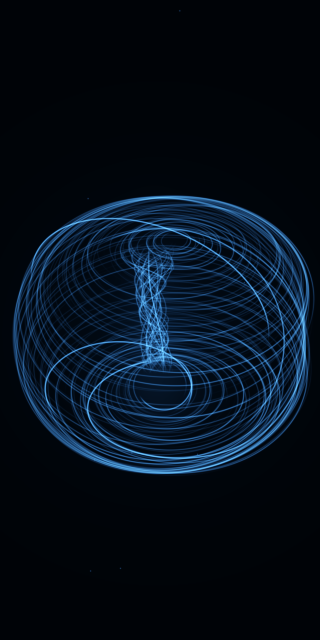
Reproduce this background procedurally as a Shadertoy shader.

```glsl
// A luminous globe of fine blue orbits wound around a twisted core, on near-black.
// Orbits are drifting ellipses strung from pole to pole; core threads are sine
// curves; light is summed and then mapped to blue by an exponential response.

const float TAU = 6.2831853;
const vec2 GLOBE_CENTER = vec2(0.495, 0.958);   // canvas width is 1, height is 2
const vec2 GLOBE_RADIUS = vec2(0.455, 0.423);
const vec2 TOP_POLE = vec2(0.047, 0.292);       // relative to the globe center
const vec2 LOW_POLE = vec2(0.005, -0.163);
const vec2 TOP_RING = vec2(0.034, 0.026);
const vec2 LOW_RING = vec2(0.080, 0.078);
const int ORBIT_COUNT = 116;
const int THREAD_COUNT = 26;
const float LINE_WIDTH = 0.0022;
const float ORBIT_LIGHT = 0.36;
const float THREAD_LIGHT = 0.36;
const vec3 LIGHT_RESPONSE = vec3(0.35, 0.85, 1.5);
const vec3 NIGHT = vec3(0.001, 0.013, 0.028);
const vec3 HALO = vec3(0.002, 0.026, 0.052);

float hash(float n) {
    n = fract(n * 0.1031);
    n *= n + 33.33;
    return fract(n * (n + n));
}

// Soft line whose total light stays constant when it is thinner than a pixel
float line(float d, float pixel) {
    float w = max(LINE_WIDTH, 0.6 * pixel);
    return exp(-d * d / (w * w)) * LINE_WIDTH / w;
}

vec2 rotate(vec2 p, float angle) {
    float c = cos(angle), s = sin(angle);
    return vec2(c * p.x + s * p.y, c * p.y - s * p.x);
}

// Approximate distance to an ellipse, q being the point divided by its radii
float ellipseDistance(vec2 q, vec2 radii, float scale) {
    float len = length(q);
    return (len - scale) * len / max(length(q / radii), 1e-4);
}

// Part of an ellipse, fading out at both ends
float arc(vec2 p, vec2 center, vec2 radii, float tilt, float middle, float halfSpan, float pixel) {
    vec2 q = rotate(p - center, tilt) / radii;
    float turn = abs(mod(atan(q.y, q.x) - middle + 0.5 * TAU, TAU) - 0.5 * TAU);
    float fade = 1.0 - smoothstep(halfSpan - 0.5, halfSpan, turn);
    return fade * line(ellipseDistance(q, radii, 1.0), pixel);
}

// Spiral orbits from the low pole (-1) over the equator (0) to the top pole (1)
float orbits(vec2 p, float pixel) {
    float light = 0.0;
    for (int i = 0; i < ORBIT_COUNT; i++) {
        float id = float(i) + 1.0;
        float latitude = 2.0 * (id - hash(id * 3.7)) / float(ORBIT_COUNT) - 1.0;
        float lift = abs(latitude);
        bool upper = latitude > 0.0;
        vec2 pole = upper ? TOP_POLE : LOW_POLE;
        vec2 ring = upper ? TOP_RING : LOW_RING;
        float bulge = sin(0.5 * TAU * lift);

        vec2 center = pole * lift + bulge * vec2(0.035, upper ? 0.065 : -0.104);
        center.x += 0.07 * bulge * (hash(id + 40.0) - 0.5);
        vec2 grow = vec2(sin(0.25 * TAU * (1.0 - lift)), pow(1.0 - lift, 1.2));
        vec2 radii = mix(ring, GLOBE_RADIUS, grow);
        vec2 q = rotate(p - center, 0.22 * (hash(id + 80.0) - 0.5)) / radii;

        float turn = fract(atan(q.y, q.x) / TAU - hash(id + 120.0));
        float drift = mix(0.03, 0.35, lift) * (hash(id + 160.0) - 0.3);
        float fade = smoothstep(0.0, 0.2, turn) * (1.0 - smoothstep(0.65, 1.0, turn));
        float strength = hash(id + 200.0);
        strength = 0.18 + 0.82 * strength * strength;
        float d = ellipseDistance(q, radii, 1.0 + drift * (turn - 0.5));
        light += strength * fade * line(d, pixel);
    }
    return ORBIT_LIGHT * light * mix(0.75, 1.25, smoothstep(-0.35, 0.35, p.x - p.y));
}

// Tangled column joining both poles, flaring near the top
float core(vec2 p, float pixel) {
    float ends = smoothstep(-0.13, -0.06, p.y) * (1.0 - smoothstep(0.19, 0.29, p.y));
    float axis = -0.013 - 0.08 * p.y;
    float radius = 0.048 + 0.05 * smoothstep(0.12, 0.27, p.y);
    float light = 0.0;
    for (int i = 0; i < THREAD_COUNT; i++) {
        float id = float(i) + 300.0;
        float reach = radius * mix(0.3, 1.0, hash(id));
        float twist = mix(10.0, 42.0, hash(id + 50.0));
        float phase = twist * p.y + TAU * hash(id + 100.0);
        float slope = reach * twist * cos(phase);
        float d = (p.x - axis - reach * sin(phase)) / sqrt(1.0 + slope * slope);
        light += line(d, pixel) * mix(0.3, 1.0, hash(id + 150.0));
    }
    float spine = -0.03 + 0.045 * (1.0 - smoothstep(-0.08, 0.2, p.y));
    return ends * (THREAD_LIGHT * light + 0.8 * line(p.x - spine, pixel));
}

void mainImage(out vec4 fragColor, in vec2 fragCoord) {
    vec2 canvas = fragCoord / iResolution.xy * vec2(1.0, 2.0);
    float pixel = 1.0 / iResolution.x;
    vec2 p = canvas - GLOBE_CENTER;

    float light = orbits(p, pixel) + core(p, pixel);

    // Bright sweeps: two over the upper shell, three around the low vortex
    light += 1.0 * arc(p, vec2(-0.026, 0.091), vec2(0.390, 0.240), -0.40, 1.83, 1.70, pixel);
    light += 0.7 * arc(p, vec2(0.013, -0.026), vec2(0.380, 0.354), 0.0, 0.60, 1.60, pixel);
    light += 1.0 * arc(p, vec2(0.065, -0.234), vec2(0.286, 0.156), 0.0, 3.75, 2.10, pixel);
    light += 0.9 * arc(p, vec2(-0.125, -0.174), vec2(0.229, 0.148), 0.0, 1.70, 2.20, pixel);
    light += 0.7 * arc(p, vec2(0.018, -0.156), vec2(0.086, 0.083), 0.0, -0.30, 2.40, pixel);

    // Faint glow around the column and the vortex
    vec2 column = (p - vec2(-0.015, 0.04)) / vec2(0.09, 0.22);
    vec2 vortex = (p - LOW_POLE) / 0.13;
    light += 0.045 * exp(-dot(column, column)) + 0.035 * exp(-dot(vortex, vortex));

    // Sparse dust, one possible speck per cell
    vec2 cell = floor(canvas * 6.0);
    float seed = cell.x + 17.0 * cell.y + 500.0;
    vec2 speck = (cell + 0.2 + 0.6 * vec2(hash(seed), hash(seed + 90.0))) / 6.0;
    light += 0.25 * step(0.9, hash(seed + 180.0)) * line(length(canvas - speck), pixel);

    float halo = exp(-2.6 * dot(p, p) / 0.45);
    vec3 color = NIGHT + HALO * halo + 1.0 - exp(-light * LIGHT_RESPONSE);
    fragColor = vec4(clamp(color, 0.0, 1.0), 1.0);
}
```
